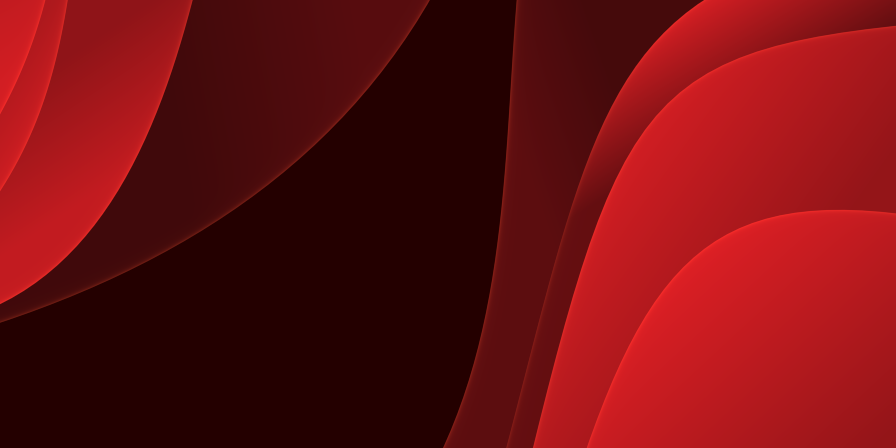
This background is drawn by a Shadertoy shader. Its source:

```glsl
// Overlapping curved red sheets sweep in from both sides over a near-black red.
// Each sheet is bounded by a cubic Bezier (signed distance to short segments),
// filled with a linear gradient and lit by a thin warm rim along its edge.

const vec3 BACKDROP = vec3(0.14, 0.0, 0.0);
const vec3 RED_TINT = vec3(1.0, 0.14, 0.165);  // colour of a sheet at full tone
const vec3 RIM_TINT = vec3(0.22, 0.09, 0.04);  // light added at the edge
const float RIM_WIDTH = 0.0035;
const float GLOW_WIDTH = 0.014;
const float GLOW_STRENGTH = 0.2;
const int SEGMENTS = 28;

vec2 bezier(vec2 a, vec2 b, vec2 c, vec2 d, float t) {
    float s = 1.0 - t;
    return s*s*s*a + 3.0*s*s*t*b + 3.0*s*t*t*c + t*t*t*d;
}

// Signed distance to the curve, positive on the left of its direction.
float curveDistance(vec2 p, vec2 a, vec2 b, vec2 c, vec2 d) {
    float nearest = 1e6;
    float side = 1.0;
    vec2 start = a;
    for (int i = 1; i <= SEGMENTS; i++) {
        vec2 end = bezier(a, b, c, d, float(i) / float(SEGMENTS));
        vec2 dir = end - start;
        vec2 rel = p - start;
        vec2 gap = rel - dir * clamp(dot(rel, dir) / dot(dir, dir), 0.0, 1.0);
        float dist2 = dot(gap, gap);
        if (dist2 < nearest) {
            nearest = dist2;
            side = dir.x * rel.y - dir.y * rel.x;
        }
        start = end;
    }
    return side < 0.0 ? -sqrt(nearest) : sqrt(nearest);
}

// Paints one sheet; tones.x lies at gradient point g0 and tones.y at g1.
void addSheet(inout vec3 color, vec2 p, vec2 a, vec2 b, vec2 c, vec2 d,
              vec2 g0, vec2 g1, vec2 tones) {
    float dist = curveDistance(p, a, b, c, d);
    float pixel = 1.0 / iResolution.y;
    float cover = smoothstep(-0.7 * pixel, 0.7 * pixel, dist);

    vec2 axis = g1 - g0;
    float along = clamp(dot(p - g0, axis) / dot(axis, axis), 0.0, 1.0);
    vec3 fill = mix(tones.x, tones.y, along) * RED_TINT;

    float inside = max(dist, 0.0);
    float rim = exp(-inside / RIM_WIDTH) + GLOW_STRENGTH * exp(-inside / GLOW_WIDTH);
    color = mix(color, fill + RIM_TINT * rim * (1.0 - 0.5 * tones.x), cover);
}

void mainImage(out vec4 fragColor, in vec2 fragCoord) {
    vec2 p = fragCoord / iResolution.xy * vec2(2.0, 1.0);
    vec3 color = BACKDROP;

    // Left sheets, from the deep shadowed one to the corner
    addSheet(color, p, vec2(-0.026, 0.271), vec2(0.417, 0.414),
             vec2(0.768, 0.648), vec2(0.977, 1.031),
             vec2(0.39, 0.72), vec2(0.82, 0.80), vec2(0.25, 0.34));
    addSheet(color, p, vec2(-0.031, 0.307), vec2(0.247, 0.422),
             vec2(0.365, 0.740), vec2(0.438, 1.031),
             vec2(0.16, 0.88), vec2(0.32, 0.64), vec2(0.56, 0.76));
    addSheet(color, p, vec2(-0.021, 0.542), vec2(0.091, 0.701),
             vec2(0.130, 0.857), vec2(0.156, 1.031),
             vec2(0.02, 0.85), vec2(0.12, 0.78), vec2(0.68, 0.78));
    addSheet(color, p, vec2(-0.021, 0.708), vec2(0.052, 0.831),
             vec2(0.086, 0.935), vec2(0.109, 1.031),
             vec2(0.0, 1.0), vec2(0.07, 0.85), vec2(0.76, 0.82));

    // Right sheets, from the deep shadowed one to the front
    addSheet(color, p, vec2(1.156, 1.031), vec2(1.125, 0.688),
             vec2(1.138, 0.297), vec2(0.974, -0.031),
             vec2(1.15, 0.70), vec2(1.38, 0.78), vec2(0.36, 0.27));
    addSheet(color, p, vec2(1.615, 1.026), vec2(1.328, 0.870),
             vec2(1.276, 0.557), vec2(1.122, -0.031),
             vec2(1.536, 0.96), vec2(1.664, 0.747), vec2(0.80, 0.39));
    addSheet(color, p, vec2(2.057, 0.948), vec2(1.445, 0.891),
             vec2(1.380, 0.779), vec2(1.182, -0.031),
             vec2(1.536, 0.79), vec2(1.90, 0.53), vec2(0.80, 0.58));
    addSheet(color, p, vec2(2.057, 0.516), vec2(1.615, 0.583),
             vec2(1.458, 0.440), vec2(1.299, -0.031),
             vec2(1.60, 0.44), vec2(1.98, 0.03), vec2(0.85, 0.58));

    fragColor = vec4(color, 1.0);
}
```
